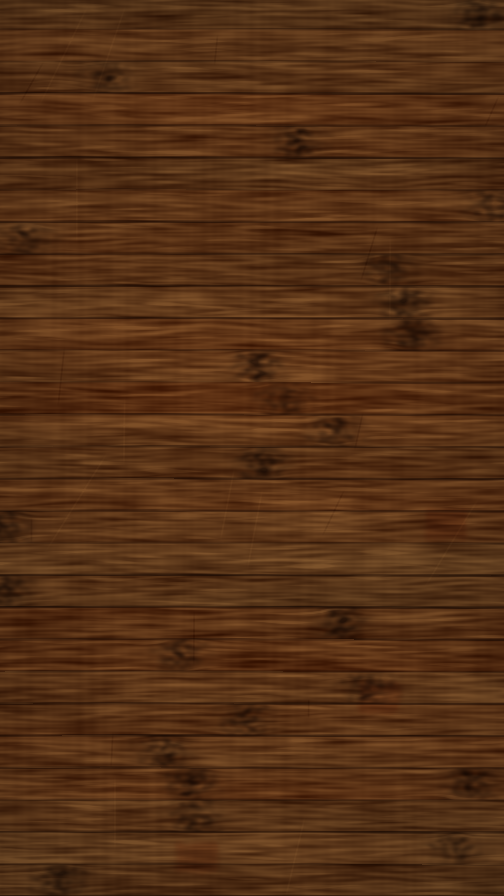
Write a Shadertoy shader that draws this texture.

```glsl
// Dark bamboo board: 28 horizontal strips with fine fibres, thin glue seams,
// mottled growth nodes and light wear. Each strip is seeded by its index;
// stretched gradient noise makes the fibres, and loops scatter nodes and marks.

const float STRIPS = 27.9;         // strips over the canvas height
const float STRIP_SHIFT = 0.09;    // part of the top strip cut away
const float SEAM_HALF = 0.0007;    // seam half width, in canvas heights
const float NODE_HALF = 0.029;     // node half length along the strip
const float NODE_CHANCE = 0.88;    // chance of a first node in a strip
const float SECOND_CHANCE = 0.1;   // chance of a second node
const int SCRATCHES = 22;
const int STAINS = 3;
const vec3 DARK_FIBRE = vec3(0.25, 0.12, 0.04);
const vec3 LIGHT_FIBRE = vec3(0.41, 0.25, 0.12);
const vec3 HUE_SHIFT = vec3(-0.012, 0.014, 0.016);
const vec3 NODE_TINT = vec3(0.42, 0.37, 0.34);
const vec3 SEAM_TINT = vec3(0.52, 0.45, 0.40);
const vec3 STAIN_TINT = vec3(0.94, 0.82, 0.74);

vec2 hash2(vec2 p) {
    vec3 q = fract(p.xyx * vec3(0.1031, 0.1030, 0.0973));
    q += dot(q, q.yzx + 33.33);
    return fract((q.xx + q.yz) * q.zy);
}

float cornerSlope(vec2 cell, vec2 offset) {
    return dot(hash2(cell) * 2.0 - 1.0, offset);
}

// Gradient noise, roughly -1 to 1
float noise(vec2 p) {
    vec2 i = floor(p), f = fract(p), e = vec2(0.0, 1.0);
    vec2 u = f * f * f * (f * (f * 6.0 - 15.0) + 10.0);
    float low = mix(cornerSlope(i, f), cornerSlope(i + e.yx, f - e.yx), u.x);
    float high = mix(cornerSlope(i + e, f - e), cornerSlope(i + e.yy, f - e.yy), u.x);
    return 1.6 * mix(low, high, u.y);
}

// One fibre layer, fading out when too fine for the canvas
float fibre(vec2 p, vec2 scale) {
    float fade = 1.0 - smoothstep(0.5, 1.0, scale.y / iResolution.y);
    return fade * noise(p * scale);
}

// Dark growth nodes of one strip: x = soft extent, y = mottled darkness
vec2 growthNode(vec2 p, float row, float v, float aspect) {
    vec2 node = vec2(0.0);
    for (int i = 0; i < 2; i++) {
        vec2 seed = vec2(row + 5.0, float(i) * 31.0 + 7.0);
        vec2 place = hash2(seed), look = hash2(seed + 71.0);
        float present = step(place.y, i == 0 ? NODE_CHANCE : SECOND_CHANCE);
        float bow = 0.3 * (v - 0.5) * (look.x - 0.5);
        float d = (p.x - place.x * aspect) / NODE_HALF + bow;
        d += 0.35 * noise(p * vec2(25.0, 130.0) + row * 3.7);
        float extent = present * exp(-1.4 * d * d);
        float mottle = noise(p * vec2(85.0, 150.0) + row * 9.1);
        float crease = exp(-30.0 * d * d) * look.y;
        float across = 1.0 - 0.6 * pow(abs(2.0 * v - 1.0), 3.0);
        float ink = extent * across * (0.38 + 0.3 * look.x + 0.7 * mottle + 0.25 * crease);
        node = max(node, vec2(extent, ink));
    }
    return node;
}

// Short, nearly upright scratches: positive is pale, negative is dark
float scratches(vec2 p, float aspect, float px) {
    float total = 0.0;
    for (int i = 0; i < SCRATCHES; i++) {
        vec2 seed = vec2(float(i) + 3.0, 211.0);
        vec2 shape = hash2(seed + 40.0), d = p - hash2(seed) * vec2(aspect, 1.0);
        float lean = 1.6 * pow(shape.x - 0.5, 3.0) * 4.0;
        float reach = mix(0.01, 0.06, shape.y);
        float side = abs(d.x - lean * d.y) / sqrt(1.0 + lean * lean);
        float line = 1.0 - smoothstep(0.0003, 0.0003 + 1.2 * px, side);
        line *= 1.0 - smoothstep(0.6 * reach, reach, abs(d.y));
        total += line * (shape.y > 0.55 ? 0.7 : -1.0);
    }
    return total;
}

void mainImage(out vec4 fragColor, in vec2 fragCoord) {
    float px = 1.0 / iResolution.y, aspect = iResolution.x * px;
    vec2 p = fragCoord * px;

    // Strip index and position across the strip, counted from the top
    float across = (1.0 - p.y) * STRIPS + STRIP_SHIFT + 0.04 * noise(vec2(p.x * 3.0, 4.0));
    float row = floor(across), v = fract(across);
    vec2 trait = hash2(vec2(row + 11.0, 53.0)), slant = hash2(vec2(row + 19.0, 97.0));
    vec2 node = growthNode(p, row, v, aspect);

    // Fibres spread apart around nodes
    vec2 q = p + vec2(row * 17.3, 0.25 * node.x * (v - 0.5) / STRIPS);
    q.y += 0.002 * noise(q * vec2(7.0, 20.0));
    float tone = 0.6 + 0.34 * (trait.x - 0.5) + 0.35 * (slant.x - 0.5) * (v - 0.5);
    tone += 0.42 * fibre(q, vec2(4.0, 60.0));
    tone += 0.55 * fibre(q + 3.1, vec2(9.0, 140.0));
    tone += 0.60 * fibre(q + 7.7, vec2(22.0, 270.0));
    tone += 0.35 * smoothstep(0.25, 0.6, fibre(q + 5.3, vec2(14.0, 210.0)));
    tone += 0.08 * noise(p * vec2(130.0, 5.0));
    tone += 0.22 * scratches(p, aspect, px);
    vec3 color = mix(DARK_FIBRE, LIGHT_FIBRE, clamp(tone, -0.35, 1.4));
    color += HUE_SHIFT * (trait.y - 0.5 + 0.6 * noise(q * vec2(2.0, 15.0)));

    // Nodes and seams
    color *= mix(vec3(1.0), NODE_TINT, clamp(node.y, 0.0, 1.0));
    float seamDistance = min(v, 1.0 - v) / STRIPS;
    float seam = 1.0 - smoothstep(SEAM_HALF, SEAM_HALF + 1.2 * px, seamDistance);
    float seamSeed = floor(across + 0.5);
    seam *= clamp(0.35 + 0.55 * hash2(vec2(seamSeed + 2.0, 131.0)).x
        + 0.4 * noise(vec2(p.x * 8.0, seamSeed * 3.3)), 0.2, 1.0);
    color *= mix(vec3(1.0), SEAM_TINT, seam);

    // Faint reddish stains
    for (int i = 0; i < STAINS; i++) {
        vec2 center = hash2(vec2(float(i) + 8.0, 307.0)) * vec2(aspect, 0.5);
        vec2 d = abs(p - center) - vec2(0.018, 0.012);
        float edge = length(max(d, 0.0)) + 0.003 * noise(p * 60.0);
        color *= mix(STAIN_TINT, vec3(1.0), smoothstep(0.0, 0.01, edge));
    }

    // Soft light falling off toward the rim
    vec2 rim = fragCoord / iResolution.xy - vec2(0.5, 0.45);
    color *= 1.05 - 0.36 * dot(rim, rim);
    fragColor = vec4(clamp(color, 0.0, 1.0), 1.0);
}
```
